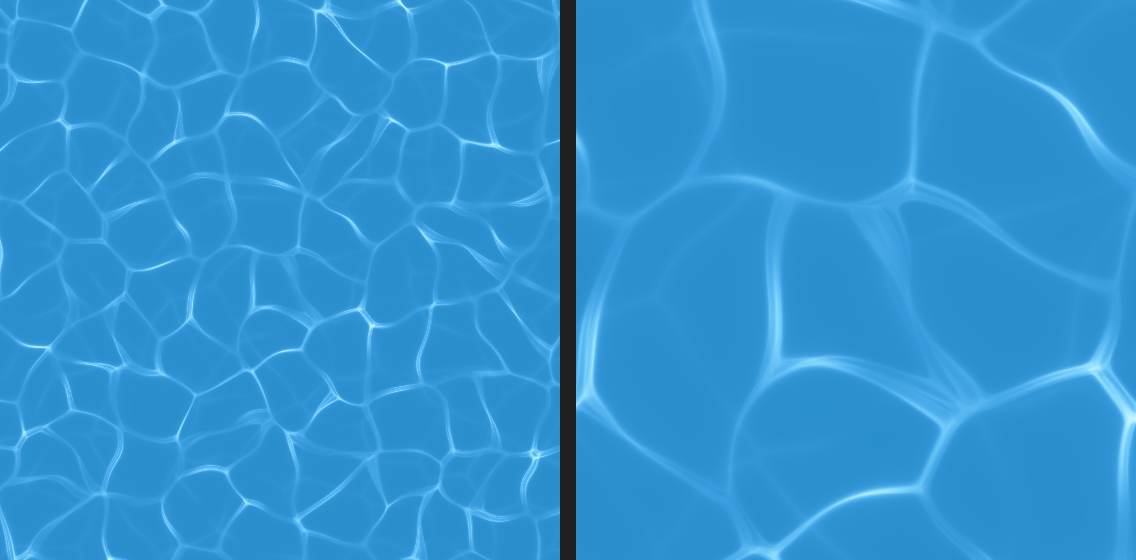
Left: the whole. Right: its middle third, enlarged.
A WebGL 1 fragment shader for this texture:

```glsl
precision highp float;
uniform vec2 u_resolution;

#define CELLS 9.2        // caustic cells across the canvas
#define JITTER 0.88      // irregularity of the cells
#define SPREAD 0.045     // how far the light sheets drift apart
#define CORE_WIDTH 0.009 // bright filament, in cells
#define GLOW_WIDTH 0.050 // soft halo, in cells
#define CORE_LIGHT 1.15
#define GLOW_LIGHT 0.10
#define FOLD_LIGHT 0.30  // fill between neighbouring sheets
#define VEIL_LIGHT 0.26
#define ROUNDING 40.0    // higher gives sharper cell corners
#define WATER vec3(0.165, 0.558, 0.804)
#define SUNLIGHT vec3(0.17, 0.31, 0.84)

vec2 hash2(vec2 p) {
  vec3 q = fract(p.xyx * vec3(0.1031, 0.1030, 0.0973));
  q += dot(q, q.yzx + 33.33);
  return fract((q.xx + q.yz) * q.zy);
}

// Cell centre, drifting slightly from one light sheet to the next
vec2 cellPoint(vec2 cell, float sheet) {
  vec2 h = hash2(cell + 17.0);
  return 0.5 + JITTER * (h - 0.5) + SPREAD * sin(6.2832 * h.yx + sheet);
}

// x: distance to the cell borders, blended so that corners swell
// yz: the cell itself
vec3 borders(vec2 p, float sheet) {
  vec2 cell = floor(p), f = fract(p);
  vec2 nearest = vec2(0.0), owner = cell;
  float best = 8.0;
  for (int j = -1; j <= 1; j++)
  for (int i = -1; i <= 1; i++) {
    vec2 g = vec2(float(i), float(j));
    vec2 r = g + cellPoint(cell + g, sheet) - f;
    float d = dot(r, r);
    if (d < best) { best = d; nearest = r; owner = cell + g; }
  }
  float sum = 0.0;
  for (int j = -2; j <= 2; j++)
  for (int i = -2; i <= 2; i++) {
    vec2 g = vec2(float(i), float(j));
    vec2 r = g + cellPoint(cell + g, sheet) - f;
    vec2 across = r - nearest;
    if (dot(across, across) > 0.0001)
      sum += exp(-ROUNDING * dot(0.5 * (nearest + r), normalize(across)));
  }
  return vec3(max(-log(max(sum, 1e-12)) / ROUNDING, 0.0), owner);
}

// Layered sines bend the straight borders
vec2 ripple(vec2 p) {
  vec2 broad = sin(2.1 * p.yx + sin(1.3 * p) + vec2(0.4, 2.2));
  vec2 fine = sin(5.3 * p.yx + 1.7 * sin(2.9 * p) + vec2(1.9, 0.7));
  return p + 0.15 * broad + 0.045 * fine;
}

// Variation from 0 to 1, about one cell in size
float focus(vec2 p) {
  float a = sin(4.7 * p.x + 1.9 * sin(2.9 * p.y));
  float b = sin(4.1 * p.y - 2.6 * p.x + 1.5 * sin(3.3 * p.x));
  return 0.5 + 0.25 * (a + b);
}

void main() {
  vec2 p = gl_FragCoord.xy / u_resolution.y * CELLS;
  vec2 bent = ripple(p);
  float pixel = CELLS / u_resolution.y;
  float strength = focus(p);
  float power = 0.08 + 2.0 * strength * strength * strength;
  float core = max(CORE_WIDTH * (1.5 - 0.7 * strength), 0.4 * pixel);

  // Nearly coincident sheets cross, fan out and add up
  float light = 0.0;
  vec3 previous = borders(bent, -1.1);
  for (int k = 0; k < 4; k++) {
    vec3 b = borders(bent, float(k) * 1.1);
    light += power * CORE_LIGHT * exp(-b.x / core);
    light += (0.6 + 0.4 * power) * GLOW_LIGHT * exp(-b.x / GLOW_WIDTH);
    // Folds: the two sheets disagree about the cell
    float apart = step(0.5, distance(b.yz, previous.yz));
    float inside = smoothstep(0.0, 1.5 * pixel, min(b.x, previous.x));
    light += FOLD_LIGHT * (0.3 + power) * apart * inside;
    previous = b;
  }

  // Faint unfocused strands across the cells
  float veil = borders(ripple(p.yx + 31.0), 0.0).x;
  light += VEIL_LIGHT * focus(p.yx + 4.0) * exp(-veil / GLOW_WIDTH);

  // Light saturates towards white
  vec3 color = 1.0 - (1.0 - WATER) * exp(-SUNLIGHT * light);
  gl_FragColor = vec4(color, 1.0);
}
```
